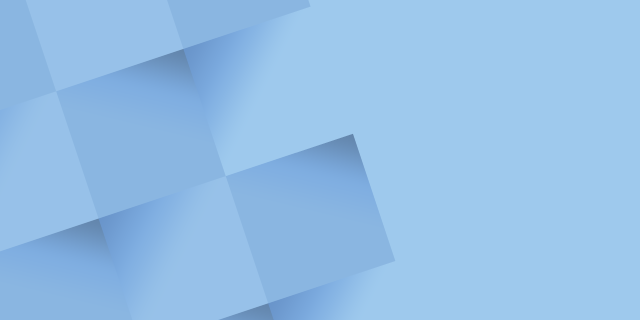
Reproduce this background procedurally as a WebGL 2 fragment shader.

```glsl
#version 300 es
precision highp float;

uniform vec2 u_resolution;
out vec4 fragColor;

// Layout, in units of the canvas height
const vec2 GRID_ORIGIN = vec2(0.573, 0.847);
const float TILE_SIZE = 0.419;
const float TILT = 0.3217;
const int SAMPLES = 4;

// Colours
const vec3 BACKGROUND = vec3(0.620, 0.790, 0.930);
const vec3 LIGHT_TILE = vec3(0.592, 0.758, 0.912);
const vec3 DARK_TILE = vec3(0.543, 0.715, 0.883);
const vec3 BLUE_SHADE = vec3(0.490, 0.675, 0.880);
const vec3 LIGHT_CORNER = vec3(0.410, 0.580, 0.790);
const vec3 DARK_CORNER = vec3(0.385, 0.520, 0.670);

// Shadow falloff across and down a tile
const vec2 LIGHT_FALLOFF = vec2(1.0, 1.0);
const vec2 DARK_FALLOFF = vec2(0.75, 1.2);

// Rotated grid coordinates: x runs along the rows, y runs down them
vec2 gridPosition(vec2 point) {
    vec2 along = vec2(cos(TILT), sin(TILT));
    vec2 down = vec2(along.y, -along.x);
    vec2 offset = point - GRID_ORIGIN;
    return vec2(dot(offset, along), dot(offset, down)) / TILE_SIZE;
}

// Two-stage shadow: soft blue first, then a deeper corner tone
vec3 applyShadow(vec3 base, vec3 corner, float amount) {
    vec3 shaded = mix(base, BLUE_SHADE, smoothstep(0.0, 0.65, amount));
    return mix(shaded, corner, smoothstep(0.45, 1.05, amount));
}

vec3 checkerColor(vec2 point) {
    vec2 grid = gridPosition(point);
    vec2 cell = floor(grid);
    vec2 local = fract(grid);
    if (cell.x > 0.0) return BACKGROUND;

    bool isDark = mod(cell.x + cell.y, 2.0) > 0.5;
    bool isOpen = cell.x == 0.0 && !isDark;
    vec3 base = isDark ? DARK_TILE : (isOpen ? BACKGROUND : LIGHT_TILE);
    if (cell.y < 0.0) return base;

    // Dark tiles are shaded from the upper right, light ones from the upper left
    vec2 fromCorner = isDark ? vec2(1.0 - local.x, local.y) : local;
    vec2 falloff = isDark ? DARK_FALLOFF : LIGHT_FALLOFF;
    float amount = clamp(1.0 - dot(fromCorner, falloff), 0.0, 1.0);
    return applyShadow(base, isDark ? DARK_CORNER : LIGHT_CORNER, amount);
}

void main() {
    // Average a small grid of samples to smooth the tile edges
    vec3 total = vec3(0.0);
    for (int row = 0; row < SAMPLES; row++) {
        for (int column = 0; column < SAMPLES; column++) {
            vec2 jitter = (vec2(column, row) + 0.5) / float(SAMPLES) - 0.5;
            total += checkerColor((gl_FragCoord.xy + jitter) / u_resolution.y);
        }
    }
    fragColor = vec4(total / float(SAMPLES * SAMPLES), 1.0);
}
```
